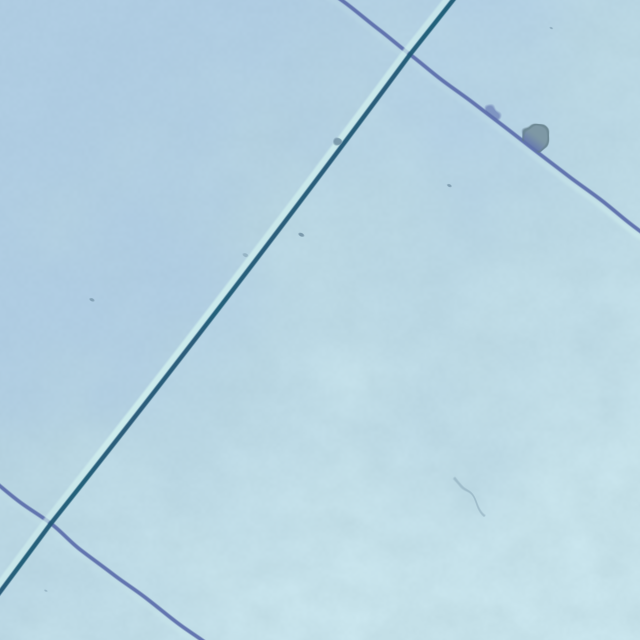
Write a WebGL 1 fragment shader that draws this texture.

```glsl
precision highp float;
uniform vec2 u_resolution;

// Grid layout, in canvas heights
const vec2 CROSSING = vec2(0.078, 0.180);
const vec2 SEAM_DIR = vec2(0.608, 0.794);
const float TILE = 0.926;
const float SEAM_HALF = 0.0034;
const float JOINT_HALF = 0.0029;
const float GLINT_HALF = 0.0046;
const float GLINT_SHIFT = 0.0085;
const float SEAM_BOW = 0.004;
const float JOINT_WOBBLE = 0.005;
const float EDGE_SOFT = 0.0017;

// Marks: the first three in grid axes, the scratch in canvas axes
const vec2 CHIP = vec2(0.234, 0.941);
const vec2 FLAKE = vec2(0.156, 0.932);
const vec2 BEAD = vec2(-0.006, 0.751);
const vec2 SCRATCH_A = vec2(0.706, 0.250);
const vec2 SCRATCH_B = vec2(0.757, 0.198);
const float SPECK_CELLS = 9.0;
const float SPECK_SHARE = 0.13;

// Colours
const vec3 BLUE = vec3(0.690, 0.805, 0.890);
const vec3 MIST = vec3(0.720, 0.835, 0.885);
const vec3 PALE = vec3(0.770, 0.880, 0.912);
const vec3 TEAL = vec3(0.100, 0.360, 0.460);
const vec3 VIOLET = vec3(0.355, 0.425, 0.670);
const vec3 GLINT = vec3(0.810, 0.930, 0.930);
const vec3 CHIP_GREY = vec3(0.470, 0.570, 0.620);
const vec3 CHIP_RIM = vec3(0.370, 0.480, 0.520);
const vec3 DIRT = vec3(0.420, 0.540, 0.620);

float hash(vec2 p) {
  vec3 h = fract(p.xyx * 0.1031);
  h += dot(h, h.yzx + 33.33);
  return fract((h.x + h.y) * h.z);
}

float noise(vec2 p) {
  vec2 i = floor(p), f = fract(p);
  f = f * f * (3.0 - 2.0 * f);
  return mix(mix(hash(i), hash(i + vec2(1.0, 0.0)), f.x),
             mix(hash(i + vec2(0.0, 1.0)), hash(i + 1.0), f.x), f.y);
}

float fbm(vec2 p) {
  float sum = 0.0, amp = 0.5;
  for (int i = 0; i < 5; i++) {
    sum += amp * noise(p);
    p = mat2(1.6, 1.2, -1.2, 1.6) * p + 17.3;
    amp *= 0.5;
  }
  return sum;
}

// Coverage of a band of the given half width around d = 0
float band(float d, float halfWidth, float soft) {
  return 1.0 - smoothstep(halfWidth - soft, halfWidth + soft, abs(d));
}

float segment(vec2 p, vec2 a, vec2 b) {
  vec2 ab = b - a;
  return length(p - a - ab * clamp(dot(p - a, ab) / dot(ab, ab), 0.0, 1.0));
}

// Clouded surface, paler and more mottled toward the lower right
vec3 surface(vec2 p, vec2 tileId) {
  float cloud = fbm(p * 4.0 + 3.0) - 0.48;
  float tone = 0.45 + 0.5 * (p.x - p.y) + 0.12 * (1.0 - p.y) + 0.55 * cloud;
  vec3 c = mix(BLUE, MIST, smoothstep(0.15, 0.55, tone));
  c = mix(c, PALE, smoothstep(0.45, 0.95, tone));
  float wear = smoothstep(0.2, 1.0, tone);
  c += (fbm(p * vec2(22.0, 28.0)) - 0.48) * mix(0.012, 0.050, wear);
  c += (noise(p * 170.0) - 0.5) * 0.008;
  return c + (hash(tileId + 5.0) - 0.5) * 0.010;
}

// Sparse specks, one candidate per cell
float specks(vec2 p, float soft) {
  vec2 id = floor(p * SPECK_CELLS);
  vec2 jitter = vec2(hash(id + 11.0), hash(id + 29.0)) * 0.6 + 0.2;
  vec2 v = (fract(p * SPECK_CELLS) - jitter) / SPECK_CELLS;
  v = vec2(v.x + 0.5 * v.y, v.y * 1.3);
  float radius = mix(0.002, 0.0045, hash(id + 47.0));
  float strength = mix(0.3, 0.8, hash(id + 61.0));
  return step(hash(id), SPECK_SHARE) * strength * band(length(v), radius, soft);
}

void main() {
  vec2 p = gl_FragCoord.xy / u_resolution.y;
  float soft = max(EDGE_SOFT, 0.75 / u_resolution.y);

  // Grid axes: x across the seams, y along them
  vec2 r = p - CROSSING;
  vec2 g = vec2(dot(r, vec2(SEAM_DIR.y, -SEAM_DIR.x)), dot(r, SEAM_DIR));
  vec2 line = floor(g / TILE + 0.5);
  vec2 d = g - line * TILE;
  float t = fract(g.y / TILE);
  d.x -= SEAM_BOW * 4.0 * t * (1.0 - t);
  d.y += JOINT_WOBBLE * (noise(vec2(g.x * 16.0, line.y * 7.0)) - 0.5);

  vec3 color = surface(p, floor(g / TILE));

  // Specks and scratch
  color = mix(color, DIRT, specks(p, soft));
  vec2 bent = p + 0.018 * (vec2(noise(p * 45.0), noise(p * 45.0 + 9.0)) - 0.5);
  color = mix(color, DIRT, 0.35 * band(segment(bent, SCRATCH_A, SCRATCH_B), 0.002, soft));

  // Joints with a faint glint beneath
  float jointGlint = 0.15 + 0.45 * smoothstep(0.1, 0.5, g.x);
  color = mix(color, GLINT, jointGlint * band(d.y + 0.008, 0.004, 0.004));
  color = mix(color, VIOLET, 0.92 * band(d.y, JOINT_HALF, soft));

  // Chip and flake resting on the joint
  float rough = 0.007 * (noise(p * 75.0) - 0.5);
  float above = smoothstep(-soft, soft, d.y);
  float chip = length(g - CHIP) + rough;
  vec3 chipColor = mix(VIOLET, CHIP_GREY, smoothstep(-0.005, 0.022, d.y));
  chipColor = mix(chipColor, CHIP_RIM, 0.7 * band(chip - 0.020, 0.002, 0.002));
  color = mix(color, chipColor, 0.9 * above * band(chip, 0.022, soft));
  float flake = length((g - FLAKE) * vec2(0.6, 1.0)) + rough;
  color = mix(color, VIOLET, 0.6 * above * band(flake, 0.008, soft));

  // Seams: bright left flank, dark core, bead of dirt
  float glint = mix(0.65, 0.95, noise(vec2(g.y * 5.0, line.x)));
  color = mix(color, GLINT, glint * band(d.x + GLINT_SHIFT, GLINT_HALF, 0.0025));
  vec3 core = mix(TEAL, VIOLET * 0.7, 0.35 * noise(vec2(g.y * 14.0, line.x + 4.0)));
  color = mix(color, core, 0.95 * band(d.x, SEAM_HALF, soft));
  color = mix(color, DIRT, 0.8 * band(length(g - BEAD) + rough, 0.006, soft));

  gl_FragColor = vec4(color, 1.0);
}
```
